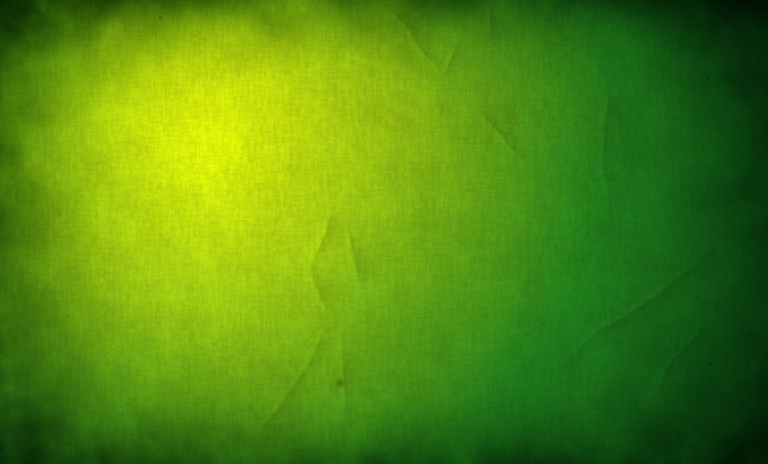
This background is drawn by a WebGL 2 fragment shader. Its source:

```glsl
#version 300 es
precision highp float;

uniform vec2 u_resolution;
out vec4 outColor;

const vec3 YELLOW = vec3(0.86, 0.94, 0.03);
const vec3 LIME = vec3(0.67, 0.81, 0.06);
const vec3 LEAF = vec3(0.34, 0.60, 0.08);
const vec3 EMERALD = vec3(0.12, 0.47, 0.10);
const vec3 FOREST = vec3(0.06, 0.33, 0.08);

// Each fold runs from xy to zw, in units of canvas height
const vec4 FOLDS[12] = vec4[12](
  vec4(1.062, 0.995, 1.048, 0.920), vec4(0.993, 0.908, 0.955, 0.828),
  vec4(0.820, 1.000, 0.950, 0.838), vec4(0.725, 0.555, 0.675, 0.418),
  vec4(0.675, 0.440, 0.705, 0.320), vec4(0.710, 0.310, 0.545, 0.040),
  vec4(0.728, 0.270, 0.745, 0.100), vec4(1.305, 0.840, 1.302, 0.530),
  vec4(1.030, 0.760, 1.135, 0.640), vec4(1.570, 0.490, 1.190, 0.195),
  vec4(0.754, 0.525, 0.785, 0.365), vec4(1.520, 0.310, 1.400, 0.130));

float hash(vec2 p) {
  return fract(sin(dot(p, vec2(127.1, 311.7))) * 43758.5453);
}

float noise(vec2 p) {
  vec2 cell = floor(p);
  vec2 f = fract(p);
  f = f * f * (3.0 - 2.0 * f);
  float low = mix(hash(cell), hash(cell + vec2(1.0, 0.0)), f.x);
  float high = mix(hash(cell + vec2(0.0, 1.0)), hash(cell + 1.0), f.x);
  return mix(low, high, f.y);
}

float fbm(vec2 p) {
  float sum = 0.0;
  float amplitude = 0.5;
  for (int i = 0; i < 5; i++) {
    sum += amplitude * noise(p);
    p = mat2(1.6, 1.2, -1.2, 1.6) * p + 7.3;
    amplitude *= 0.5;
  }
  return sum;
}

// Gradient from the warm glow out to deep green
vec3 glowColor(float d) {
  vec3 color = mix(YELLOW, LIME, smoothstep(0.02, 0.34, d));
  color = mix(color, LEAF, smoothstep(0.24, 0.70, d));
  color = mix(color, EMERALD, smoothstep(0.58, 0.94, d));
  return mix(color, FOREST, smoothstep(0.85, 1.25, d));
}

// Crisp edge that fades into a wide soft shadow on one side
float foldShade(vec2 p, vec4 fold, float width) {
  vec2 along = fold.zw - fold.xy;
  vec2 rel = p - fold.xy;
  float t = dot(rel, along) / dot(along, along);
  float side = (along.x * rel.y - along.y * rel.x) / length(along) / width;
  float ends = smoothstep(-0.1, 0.35, t) * (1.0 - smoothstep(0.65, 1.1, t));
  float shadow = smoothstep(-0.5, 0.5, side) * exp(-max(side, 0.0) * 0.45);
  float ridge = exp(-(side + 0.9) * (side + 0.9));
  return ends * (0.35 * ridge - shadow);
}

// Sparse dark flecks, at most one in each cell
float flecks(vec2 p, float scale) {
  vec2 cell = floor(p * scale);
  vec2 center = 0.25 + 0.5 * vec2(hash(cell + 3.1), hash(cell + 8.7));
  float present = step(0.985, hash(cell + 5.3));
  return present * (1.0 - smoothstep(0.01, 0.06, length(fract(p * scale) - center)));
}

// Threads crossing in both directions, with a finer tooth
float weave(vec2 p) {
  float upright = noise(p * vec2(235.0, 50.0)) - 0.5;
  float level = noise(p * vec2(50.0, 235.0) + 23.0) - 0.5;
  float tooth = noise(p * 290.0 + 17.0) - 0.5;
  return 0.07 * upright + 0.05 * level + 0.07 * tooth;
}

float vignette(vec2 uv, float grunge) {
  vec2 q = abs(2.0 * uv - 1.0);
  float edge = pow(q.x, 4.0) + pow(q.y, 4.5);
  return exp(-(0.52 + 0.7 * (grunge - 0.48)) * pow(edge, 1.65));
}

void main() {
  vec2 uv = gl_FragCoord.xy / u_resolution;
  vec2 p = gl_FragCoord.xy / u_resolution.y;
  float mottle = fbm(p * 5.0);

  // Glow with a slightly uneven border
  float d = length(p - vec2(0.43, 0.72)) + 0.12 * (mottle - 0.48);
  vec3 color = glowColor(d);

  // Creased paper
  vec2 bent = p + 0.022 * (vec2(noise(p * 14.0), noise(p * 14.0 + 31.0)) - 0.5);
  float folds = 0.0;
  for (int i = 0; i < 12; i++) {
    folds += foldShade(bent, FOLDS[i], 0.007);
  }
  vec2 stainOffset = p - vec2(0.733, 0.175);
  float stain = exp(-dot(stainOffset, stainOffset) / 0.00006);

  // Woven grain, small smudges and broad blotches
  float blotches = fbm(p * 2.6 + 11.0) - 0.48;
  float smudges = fbm(p * vec2(22.0, 16.0) + 5.0) - 0.48;
  float shade = 1.0 + weave(p) + 0.13 * blotches + 0.12 * smudges;
  shade += 0.16 * (mottle - 0.48) + 0.12 * folds - 0.30 * stain;
  shade -= 0.35 * flecks(p, 16.0);

  // Edges darken towards green, since red falls off first
  float falloff = vignette(uv, fbm(p * 12.0 + 4.0));
  color *= shade * pow(vec3(falloff), vec3(1.55, 1.0, 1.2));
  outColor = vec4(clamp(color, 0.0, 1.0), 1.0);
}
```
